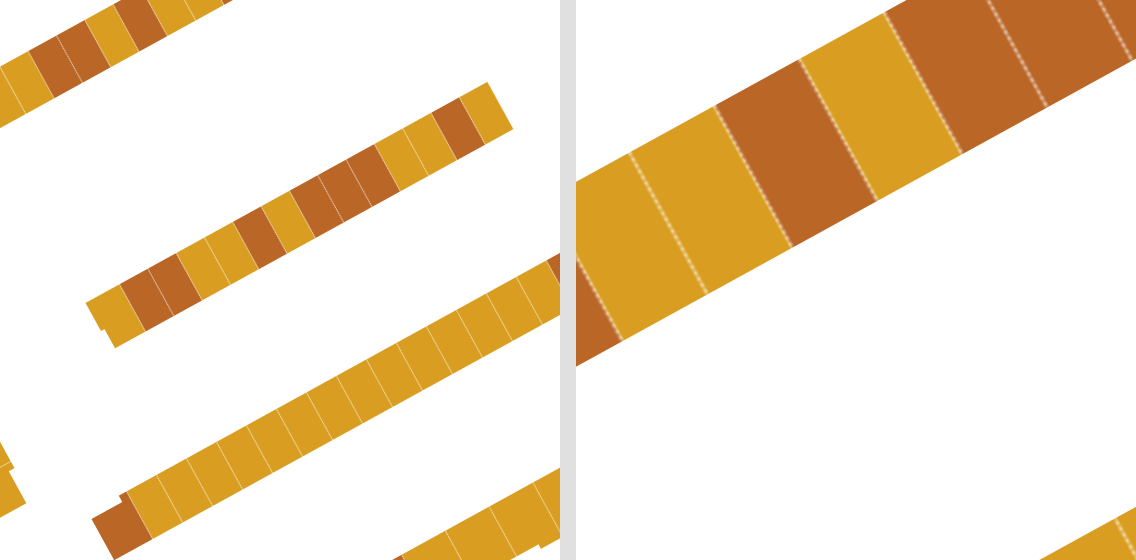
Left: the whole. Right: its middle third, enlarged.
Write a Shadertoy shader that draws this pattern.

```glsl
const vec3 WHITE = vec3(1.0);
const vec3 GOLD = vec3(0.85, 0.62, 0.13);
const vec3 BROWN = vec3(0.73, 0.40, 0.15);

float pixel;

// Smoothed coverage of the interval lo..hi
float span(float x, float lo, float hi) {
    return clamp(min(x - lo, hi - x) / pixel + 0.5, 0.0, 1.0);
}

// Axis-aligned box in bar space
float box(vec2 p, vec2 lo, vec2 hi) {
    return span(p.x, lo.x, hi.x) * span(p.y, lo.y, hi.y);
}

// Each set bit of the mask is a brown tile
vec3 tileColor(int index, int brownMask) {
    return ((brownMask >> clamp(index, 0, 30)) & 1) == 1 ? BROWN : GOLD;
}

// Pale hairline, slightly broken along its length
vec3 addSeam(vec3 color, float dist, float along) {
    float line = clamp(1.0 - abs(dist) / 0.0019, 0.0, 1.0);
    return mix(color, WHITE, line * (0.45 + 0.15 * sin(along * 1550.0)));
}

// Row of tiles laid along x, starting at first
vec3 tiles(vec2 p, float first, float pitch, int brownMask) {
    float t = (p.x - first) / pitch;
    float joint = floor(t + 0.5);
    float dist = (t - joint) * pitch;
    int index = int(joint);
    vec3 color = mix(tileColor(index - 1, brownMask), tileColor(index, brownMask),
                     clamp(dist / pixel + 0.5, 0.0, 1.0));
    return index > 0 ? addSeam(color, dist, p.y) : color;
}

void mainImage(out vec4 fragColor, in vec2 fragCoord) {
    pixel = 1.0 / iResolution.y;
    vec2 uv = fragCoord / iResolution.xy;

    // Bar space: x climbs along the bars, y crosses them downward
    vec2 q = vec2(uv.x, 1.0 - uv.y);
    vec2 p = vec2(dot(q, vec2(0.876, -0.482)), dot(q, vec2(0.482, 0.876)));
    vec3 color = WHITE;

    // Upper bar
    color = mix(color, tiles(p, -0.1154, 0.0577, 300),
                box(p, vec2(-1.0, 0.1042), vec2(2.0, 0.2005)));

    // Middle bar with a notched lower left corner
    float middle = box(p, vec2(-0.1270, 0.5475), vec2(0.6923, 0.6439));
    middle *= 1.0 - box(p, vec2(-1.0, 0.6048), vec2(-0.1198, 1.0));
    color = mix(color, tiles(p, -0.1154, 0.0577, 5030), middle);

    // Long bar with a notched upper left corner
    float lower = box(p, vec2(-0.3036, 0.8776), vec2(2.0, 0.9746));
    lower *= 1.0 - box(p, vec2(-1.0, 0.8), vec2(-0.2409, 0.8906));
    color = mix(color, tiles(p, -0.2862, 0.0611, 32769), lower);

    // Corner bar that widens to the right
    float corner = max(box(p, vec2(-1.0, 1.2135), vec2(2.0, 1.3151)),
                       box(p, vec2(0.3737, 1.2135), vec2(2.0, 1.3242)));
    color = mix(color, tiles(p, 0.0615, 0.0892, 1), corner);

    // Stepped bar end at the left edge
    float stub = max(box(p, vec2(-1.0, 0.6), vec2(-0.3802, 0.7448)),
                     box(p, vec2(-1.0, 0.6), vec2(-0.3919, 0.8099)));
    color = mix(color, addSeam(GOLD, p.y - 0.7311, p.x), stub);

    fragColor = vec4(color, 1.0);
}
```
